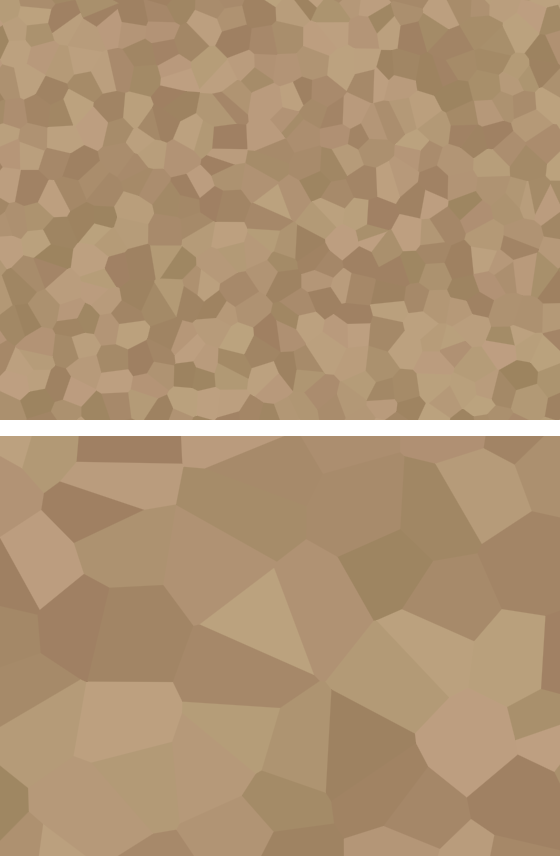
Top, the full canvas; bottom, a detail of the centre.
Write a WebGL 1 fragment shader that draws this pattern.

```glsl
precision highp float;
// Flat, angular Voronoi patches in sandy browns, like dry crazed earth.

uniform vec2 u_resolution;

// Three independent random values per grid cell.
vec3 hash3(vec2 cell) {
  vec3 p = fract(cell.xyx * vec3(0.1031, 0.1030, 0.0973));
  p += dot(p, p.yxz + 33.33);
  return fract((p.xxy + p.yzz) * p.zyx);
}

// Cosine spread favours the dark and light ends; each patch has a faint hue drift.
vec3 patchColor(vec2 cell) {
  vec3 rnd = hash3(cell + 71.0);
  vec3 brown = vec3(0.68, 0.57, 0.44) - 0.06 * cos(3.14159 * rnd.x);
  return brown + (rnd.y - 0.5) * vec3(0.012, -0.018, 0.012);
}

void main() {
  float rows = 17.0;
  vec2 p = gl_FragCoord.xy / u_resolution.y * rows + 40.0;
  vec2 base = floor(p);

  // Find the two nearest seeds, as offsets from this point.
  vec2 nearOffset = vec2(8.0), nextOffset = vec2(8.0);
  vec2 nearCell = base, nextCell = base;
  for (int j = -2; j <= 2; j++) {
    for (int i = -2; i <= 2; i++) {
      vec2 cell = base + vec2(float(i), float(j));
      vec2 offset = cell + hash3(cell).xy - p;
      float d = dot(offset, offset);
      if (d < dot(nearOffset, nearOffset)) {
        nextOffset = nearOffset;
        nextCell = nearCell;
        nearOffset = offset;
        nearCell = cell;
      } else if (d < dot(nextOffset, nextOffset)) {
        nextOffset = offset;
        nextCell = cell;
      }
    }
  }

  // Blend across the shared edge over about one pixel.
  vec2 across = nextOffset - nearOffset;
  float edge = dot(0.5 * (nearOffset + nextOffset), across) / max(length(across), 1e-4);
  float pixel = rows / u_resolution.y;
  float cover = clamp(0.5 + edge / (1.2 * pixel), 0.0, 1.0);

  gl_FragColor = vec4(mix(patchColor(nextCell), patchColor(nearCell), cover), 1.0);
}
```
